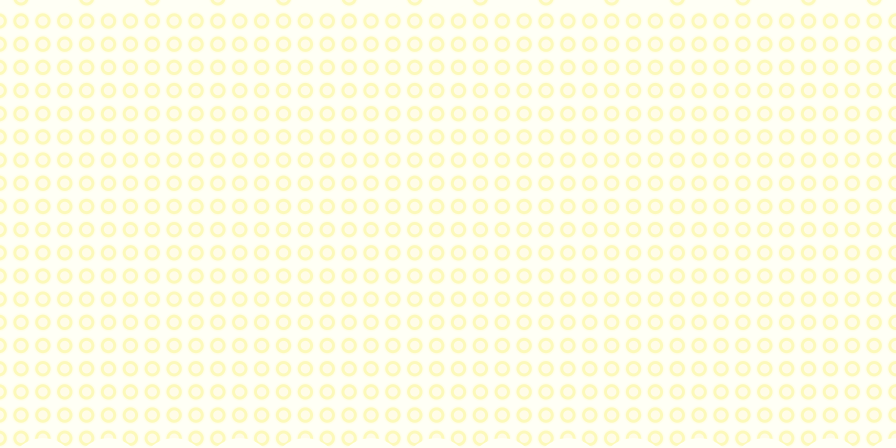
This pattern is drawn by a Shadertoy shader. Its source:

```glsl
// Pale yellow rings with soft halos on a cream grid, with faint scallops along two edges.

const vec3 CREAM = vec3(1.0, 1.0, 0.96);
const vec3 HALO  = vec3(1.0, 0.99, 0.86);
const vec3 INNER = vec3(1.0, 0.99, 0.91);
const vec3 LINE  = vec3(0.99, 0.975, 0.73);

// All lengths are fractions of the canvas height.
const vec2 PITCH = vec2(0.04883, 0.05174);
const vec2 FIRST_CENTRE = vec2(0.0469, 0.0469);
const float RING_RADIUS = 0.0137;
const float LINE_WIDTH = 0.0066;
const float HALO_RADIUS = 0.0232;

// Antialiased coverage of a signed distance.
float coverage(float dist, float pixel) {
    return clamp(0.5 - dist / pixel, 0.0, 1.0);
}

// Offset from the nearest centre of a repeating grid.
vec2 repeatCell(vec2 p, vec2 centre, vec2 pitch) {
    return (fract((p - centre) / pitch + 0.5) - 0.5) * pitch;
}

// Row of shallow humps rising from an edge; height is the distance from it.
float scallops(float x, float height, float centre, float pixel) {
    float spacing = 3.0 * PITCH.x;
    float across = (fract((x - centre) / spacing + 0.5) - 0.5) * spacing;
    float dist = length(vec2(across, height + 0.055)) - 0.077;
    return coverage(dist, pixel);
}

// Tinted disc, fading halo and outline.
vec3 ringColour(vec2 cell, float pixel) {
    float r = length(cell);
    float fade = smoothstep(RING_RADIUS, HALO_RADIUS, r);
    vec3 outside = mix(HALO, CREAM, fade);
    vec3 base = mix(outside, INNER, coverage(r - RING_RADIUS, pixel));
    float line = coverage(abs(r - RING_RADIUS) - 0.5 * LINE_WIDTH, pixel);
    return mix(base, LINE, line);
}

void mainImage(out vec4 fragColor, in vec2 fragCoord) {
    float pixel = 1.0 / iResolution.y;
    vec2 p = fragCoord * pixel;
    vec2 fromTop = vec2(p.x, 1.0 - p.y);

    vec3 colour = ringColour(repeatCell(fromTop, FIRST_CENTRE, PITCH), pixel);

    // Pale scallops cover parts of the outermost rows.
    float border = max(scallops(p.x, fromTop.y, 0.120, pixel),
                       scallops(p.x, p.y, 0.0957, pixel));
    fragColor = vec4(mix(colour, CREAM, border), 1.0);
}
```
